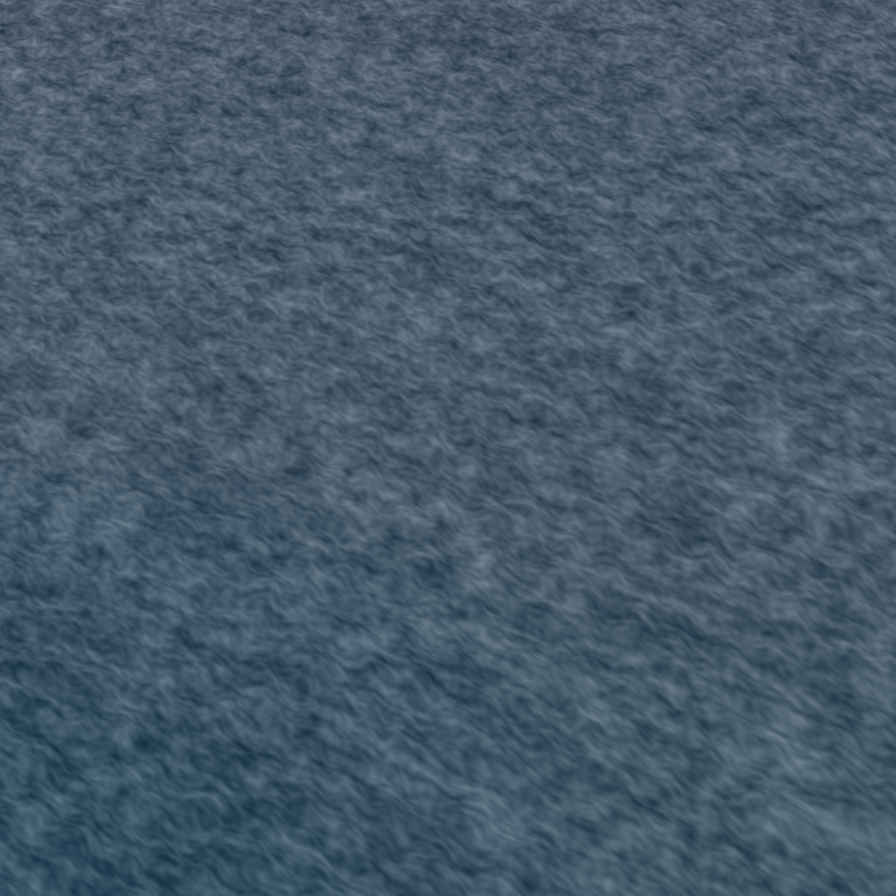
This texture is drawn by a three.js fragment shader. Its source:

```glsl
varying vec2 vUv;

vec2 gradientAt(vec2 cell) {
  vec3 p = fract(cell.xyx * vec3(0.1031, 0.1030, 0.0973));
  p += dot(p, p.yzx + 33.33);
  float angle = 6.2832 * fract((p.x + p.y) * p.z);
  return vec2(cos(angle), sin(angle));
}

float gradientNoise(vec2 p) {
  vec2 i = floor(p);
  vec2 f = p - i;
  vec2 u = f * f * f * (f * (f * 6.0 - 15.0) + 10.0);
  vec2 e = vec2(1.0, 0.0);
  float low = mix(dot(gradientAt(i), f),
                  dot(gradientAt(i + e), f - e), u.x);
  float high = mix(dot(gradientAt(i + e.yx), f - e.yx),
                   dot(gradientAt(i + 1.0), f - 1.0), u.x);
  return mix(low, high, u.y);
}

// Wave relief on a receding plane: x runs along the crests, y across them
float waterRelief(vec2 uv) {
  float depth = 1.0 / (1.9 - uv.y);
  float side = (uv.x - 0.5) * depth;
  vec2 wind = vec2(side - 0.3 * depth, log(depth + 0.3 * side));
  vec2 crossing = vec2(side + 0.2 * depth, log(depth - 0.22 * side));

  // Bend the crests so that they break into ragged pieces
  wind.y += 0.007 * gradientNoise(wind * vec2(45.0, 40.0) + 7.0);

  float relief = 0.7 * gradientNoise(wind * vec2(9.0, 24.0) + 31.0);
  relief += 1.5 * gradientNoise(wind * vec2(32.0, 85.0) + 53.0);
  relief += 0.8 * gradientNoise(crossing * vec2(24.0, 62.0) + 19.0);
  relief += 1.4 * gradientNoise(wind * vec2(85.0, 170.0) + 83.0);
  relief += 0.9 * gradientNoise(wind * vec2(165.0, 270.0) + 11.0);
  return relief;
}

void main() {
  // Grey sky sheen far away, deeper blue towards the near left corner
  vec3 water = mix(vec3(0.265, 0.355, 0.415), vec3(0.305, 0.365, 0.425), vUv.y);
  float nearCorner = 1.0 - smoothstep(0.0, 0.75, length(vUv * vec2(0.9, 1.1)));
  water -= nearCorner * vec3(0.075, 0.05, 0.035);

  // Broad patches of wind-ruffled water
  float patches = gradientNoise(vec2(vUv.x + vUv.y, vUv.y * 2.0 + vUv.x) * 3.0);
  water += 0.03 * patches;

  // Lit crests and dark troughs
  float relief = waterRelief(vUv);
  water += relief * vec3(0.079, 0.076, 0.074);
  water = clamp(water, vec3(0.11, 0.18, 0.23), vec3(0.49, 0.55, 0.6));

  gl_FragColor = vec4(water, 1.0);
}
```
